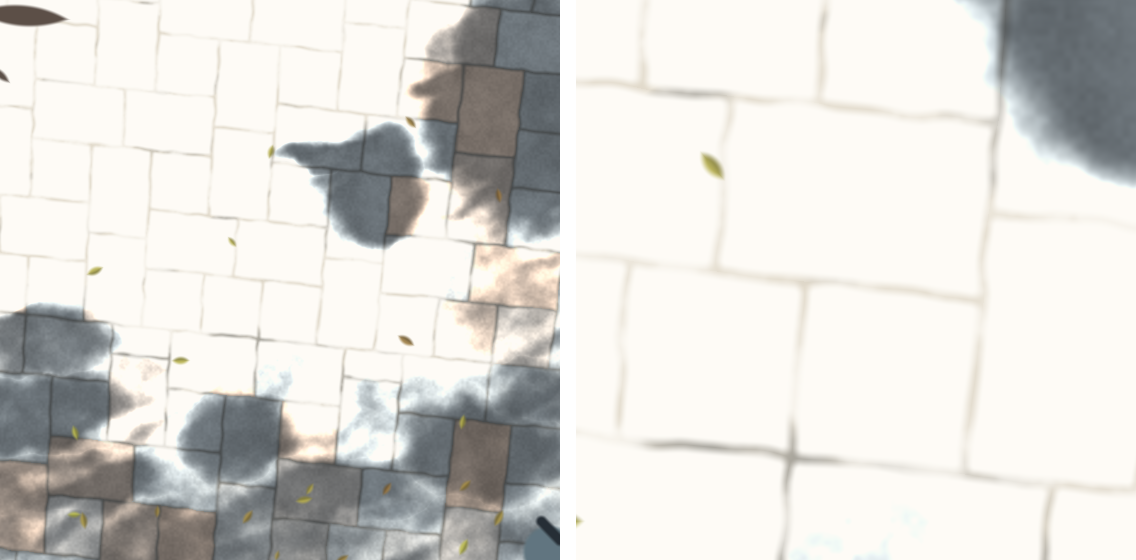
Left: the whole. Right: its middle third, enlarged.
Reproduce this texture procedurally as a Shadertoy shader.

```glsl
const float SEAM_ROW = 2.0;   // course where the bond slips sideways
const vec3 COOL_STONE = vec3(0.465, 0.50, 0.525);
const vec3 WARM_STONE = vec3(0.525, 0.485, 0.455);
const vec3 SUN_TINT = vec3(1.05, 1.0, 0.945);
const vec3 SUNLIT_JOINT = vec3(0.80, 0.77, 0.71);
const vec3 SHADED_JOINT = vec3(0.25, 0.26, 0.26);
const vec3 WHITE_POINT = vec3(0.995, 0.985, 0.965);

float hash(vec2 p) {
    vec3 q = fract(vec3(p.xyx) * 0.1031);
    q += dot(q, q.yzx + 33.33);
    return fract((q.x + q.y) * q.z);
}

float noise(vec2 p) {
    vec2 i = floor(p), f = fract(p);
    f = f * f * (3.0 - 2.0 * f);
    return mix(mix(hash(i), hash(i + vec2(1, 0)), f.x),
               mix(hash(i + vec2(0, 1)), hash(i + vec2(1, 1)), f.x), f.y);
}

float fbm(vec2 p) {
    float sum = 0.0, amp = 0.53;
    for (int i = 0; i < 4; i++) {
        sum += amp * noise(p);
        p = mat2(1.6, 1.2, -1.2, 1.6) * p + 7.3;
        amp *= 0.5;
    }
    return sum;
}

vec2 rotate(vec2 p, float a) {
    return mat2(cos(a), -sin(a), sin(a), cos(a)) * p;
}

float roundBox(vec2 p, vec2 halfSize, float r) {
    vec2 d = abs(p) - halfSize + r;
    return length(max(d, 0.0)) + min(max(d.x, d.y), 0.0) - r;
}

float segment(vec2 p, vec2 a, vec2 b) {
    vec2 ab = b - a;
    return length(p - a - ab * clamp(dot(p - a, ab) / dot(ab, ab), 0.0, 1.0));
}

// Pointed oval; size holds half length and half width
float leafShape(vec2 p, vec2 size) {
    float r = dot(size, size) / (2.0 * size.y);
    return length(vec2(p.x, abs(p.y) + r - size.y)) - r;
}

float fill(float d, float soft) {
    return 1.0 - smoothstep(-soft, soft, d);
}

float blob(vec2 p, vec2 center, vec2 radius) {
    return 1.0 - smoothstep(0.45, 1.3, length((p - center) / radius));
}

// Paving coordinates, y downwards, with a slight lean and perspective
vec2 toPaving(vec2 p) {
    vec2 q = vec2(p.x - 0.4935, 0.814 - p.y);
    float v = (q.y - 0.1037 * q.x) / 0.0528;
    return vec2((q.x + 0.00404 * v) / (0.054 - 0.00026 * v), v);
}

// Six stones per 8 x 4 cell, each course stepping 4 across: corner, size
vec4 stoneAt(vec2 p) {
    float row = floor(p.y / 4.0);
    vec2 origin = vec2(4.0 * row + 8.0 * floor((p.x - 4.0 * row) / 8.0), 4.0 * row);
    vec2 g = p - origin;
    vec4 stone;
    if (g.x >= 6.0) {
        vec4 upper = row == SEAM_ROW ? vec4(6, 0, 2, 1) : vec4(6, -2, 2, 3);
        stone = g.y >= 1.0 ? vec4(6, 1, 2, 3) : upper;
    } else if (g.y < 2.0) {
        stone = vec4(3.0 * floor(g.x / 3.0), 0, 3, 2);
    } else {
        float column = floor(g.x / 2.0);
        bool tall = column == 1.0 && row != SEAM_ROW - 1.0;
        stone = vec4(2.0 * column, 2, 2, tall ? 3 : 2);
    }
    return stone + vec4(origin, 0, 0);
}

// Tree shadow: soft masses broken up by frond streaks and dapples
float treeShade(vec2 p) {
    vec2 q = p + 0.06 * (vec2(fbm(p * 10.0), fbm(p * 10.0 + 40.0)) - 0.5);
    float c = 1.15 * blob(q, vec2(0.96, 0.80), vec2(0.24, 0.24));
    c = max(c, 1.1 * blob(q, vec2(0.67, 0.66), vec2(0.11, 0.11)));
    c = max(c, 0.9 * blob(q, vec2(0.62, 0.725), vec2(0.13, 0.03)));
    c = max(c, 0.75 * blob(q, vec2(0.08, 0.39), vec2(0.14, 0.07)));
    c = max(c, 0.9 * blob(q, vec2(0.07, 0.27), vec2(0.17, 0.09)));
    c = max(c, 0.75 * blob(q, vec2(0.12, 0.14), vec2(0.24, 0.08)));
    c = max(c, 0.85 * blob(q, vec2(0.43, 0.22), vec2(0.12, 0.08)));
    c = max(c, 0.85 * blob(q, vec2(0.62, 0.12), vec2(0.20, 0.07)));
    c = max(c, 0.85 * blob(q, vec2(0.87, 0.20), vec2(0.18, 0.11)));
    c = max(c, 0.85 * blob(q, vec2(0.97, 0.30), vec2(0.12, 0.07)));
    c = max(c, 0.65 * blob(q, vec2(0.50, 0.03), vec2(0.70, 0.12)));
    c = max(c, 0.35 * blob(q, vec2(0.93, 0.46), vec2(0.16, 0.13)));
    c = max(c, 0.25 * (1.0 - smoothstep(0.25, 0.48, p.y)));
    float fronds = noise(rotate(q, 0.45) * vec2(8.0, 40.0)) - 0.5;
    float dapple = fbm(p * 20.0) - 0.5;
    return smoothstep(0.08, 0.92, c + 0.42 * fronds + 0.55 * dapple);
}

void mainImage(out vec4 fragColor, in vec2 fragCoord) {
    vec2 p = fragCoord / iResolution.xy;
    float px = 1.0 / iResolution.y;

    // Stones and joints
    vec2 wobble = vec2(noise(p * 45.0), noise(p * 45.0 + 90.0)) - 0.5;
    vec2 uv = toPaving(p) + 0.08 * wobble;
    if (uv.y >= 4.0 * SEAM_ROW) uv.x += 3.0;
    vec4 stone = stoneAt(uv);
    float edge = roundBox(uv - stone.xy - 0.5 * stone.zw, 0.5 * stone.zw, 0.13);
    float joint = smoothstep(-0.1 - 10.0 * px, 0.03, edge);
    float wear = mix(0.25, 1.0, smoothstep(0.3, 0.7, fbm(p * 28.0 + 5.0)));
    float tone = hash(stone.xy + 61.0);
    vec3 albedo = mix(COOL_STONE, WARM_STONE, smoothstep(0.5, 0.95, tone));
    albedo *= 0.94 + 0.12 * hash(stone.xy + 17.0);
    albedo *= 0.82 + 0.30 * fbm(p * 24.0) + 0.07 * noise(p * 230.0);

    // Light: strongest at upper left, fading smoothly into blue-grey shade
    float shade = treeShade(p);
    float glare = 1.0 - smoothstep(0.3, 0.8, length((p - vec2(0.3, 0.75)) * vec2(0.8, 1.0)));
    vec3 sun = SUN_TINT * mix(2.05, 2.9, glare);
    vec3 color = min(albedo * sun * pow(0.86 / sun, vec3(shade)), WHITE_POINT);
    vec3 jointColor = mix(SUNLIT_JOINT + 0.08 * glare, SHADED_JOINT, sqrt(shade));
    color = mix(color, min(color, jointColor), joint * mix(0.95 * wear, 0.75, shade));

    // Scattered fallen leaves
    for (int i = 0; i < 22; i++) {
        vec2 seed = vec2(float(i) * 3.7, 11.0);
        vec2 center = vec2(hash(seed), 0.9 * pow(hash(seed + 5.0), 1.4));
        vec2 q = rotate(p - center, 6.28 * hash(seed + 9.0));
        float size = mix(0.007, 0.015, hash(seed + 13.0));
        vec3 leaf = mix(vec3(0.52, 0.40, 0.22), vec3(0.66, 0.67, 0.28), hash(seed + 21.0));
        leaf *= 0.85 + 0.3 * smoothstep(-0.003, 0.003, q.y);
        color = mix(color, leaf, 0.9 * fill(leafShape(q, size * vec2(1.0, 0.42)), 0.002 + px));
    }

    // Dry frond tips at the left edge
    float frond = leafShape(rotate(p - vec2(0.04, 0.972), -0.08), vec2(0.08, 0.018));
    frond = min(frond, leafShape(rotate(p - vec2(0.0, 0.867), -0.7), vec2(0.02, 0.006)));
    color = mix(color, vec3(0.36, 0.31, 0.28), fill(frond, 0.002 + px));

    // Blue-grey pot with a dark rim at the lower right
    float pot = length(p - vec2(0.98, 0.015)) - 0.045;
    color = mix(color, vec3(0.38, 0.46, 0.50), fill(pot, 0.003 + px));
    float rim = segment(p, vec2(0.967, 0.069), vec2(1.0, 0.035)) - 0.009;
    color = mix(color, vec3(0.15, 0.18, 0.21), fill(rim, 0.002 + px));

    fragColor = vec4(color, 1.0);
}
```
